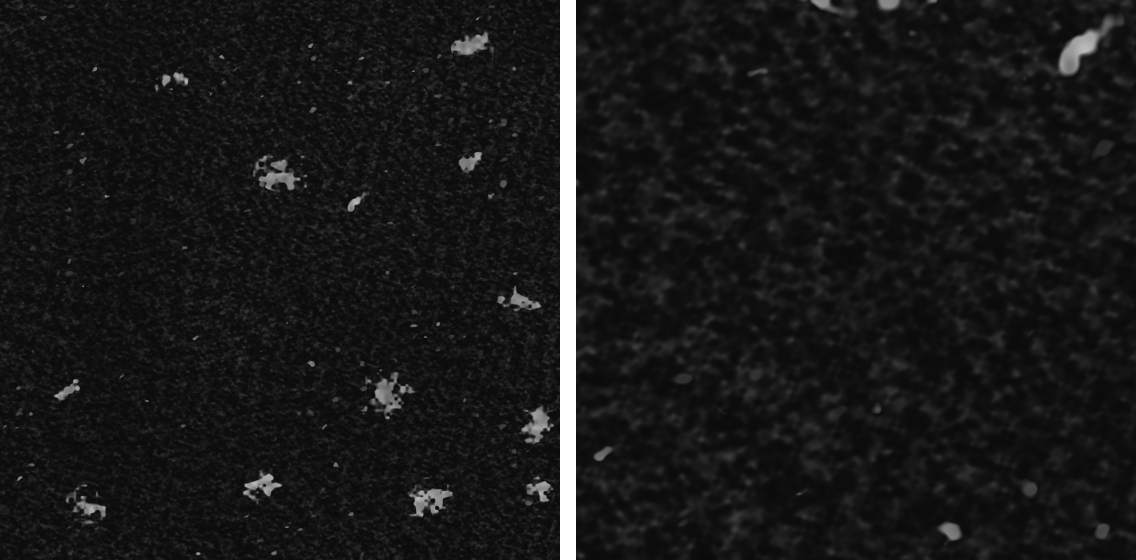
Left: the whole. Right: its middle third, enlarged.
Give the GLSL for this texture, as a Shadertoy shader.

```glsl
const float BASE_LEVEL = 0.044;
const float GRAIN_LEVEL = 0.2;
const float GRAIN_SKEW = 3.0;
const float PATCH_DARK = 0.48;
const float PATCH_LIGHT = 0.78;
const float GRAIN_ANGLE = -0.3;
const vec2 GRAIN_COARSE = vec2(135.0, 195.0);
const vec2 GRAIN_FINE = vec2(250.0, 300.0);
const float PATCH_CELLS = 5.0;
const float PATCH_RADIUS_MIN = 0.019;
const float PATCH_RADIUS_MAX = 0.043;
const float PATCH_RAGGED = 2.3;
const float FLECK_CELLS = 44.0;
const float FLECK_SHARE = 0.2;

float hash(vec2 p) {
    return fract(sin(dot(p, vec2(127.1, 311.7))) * 43758.5453);
}

vec2 hash2(vec2 p) {
    return vec2(hash(p), hash(p + 57.3));
}

float noise(vec2 p) {
    vec2 i = floor(p);
    vec2 f = fract(p);
    f = f * f * (3.0 - 2.0 * f);
    float low = mix(hash(i), hash(i + vec2(1, 0)), f.x);
    float high = mix(hash(i + vec2(0, 1)), hash(i + vec2(1, 1)), f.x);
    return mix(low, high, f.y);
}

mat2 rotation(float angle) {
    float c = cos(angle);
    float s = sin(angle);
    return mat2(c, -s, s, c);
}

// Fine, slanted paper grain with a bright-skewed spread
float paperGrain(vec2 uv) {
    vec2 coarse = rotation(GRAIN_ANGLE) * uv * GRAIN_COARSE;
    vec2 fine = rotation(GRAIN_ANGLE + 0.8) * uv * GRAIN_FINE;
    float n = 0.6 * noise(coarse) + 0.4 * noise(fine + 31.0);
    float drift = mix(0.75, 1.25, noise(uv * 5.0 + 3.0));
    return drift * pow(n, GRAIN_SKEW);
}

// Ragged worn patches, denser towards the lower right
float wornPatches(vec2 uv) {
    float ragged = 0.6 * noise(uv * 75.0 + 11.0) + 0.4 * noise(uv * 150.0 + 47.0) - 0.5;
    vec2 home = floor(uv * PATCH_CELLS);
    float cover = 0.0;
    for (int y = -1; y <= 1; y++) {
        for (int x = -1; x <= 1; x++) {
            vec2 cell = home + vec2(x, y);
            vec2 center = (cell + mix(vec2(0.15), vec2(0.85), hash2(cell + 5.0))) / PATCH_CELLS;
            float chance = mix(0.3, 0.85, smoothstep(-0.6, 0.8, center.x - center.y));
            if (hash(cell + 19.0) > chance) continue;

            float angle = mix(-0.2, 1.2, hash(cell + 23.0));
            vec2 offset = rotation(angle) * (uv - center);
            float size = mix(PATCH_RADIUS_MIN, PATCH_RADIUS_MAX, hash(cell + 29.0));
            vec2 radii = size * vec2(1.0, mix(0.35, 0.95, hash(cell + 37.0)));
            float field = 0.74 - length(offset / radii) + PATCH_RAGGED * ragged;
            float strength = mix(0.8, 1.0, hash(cell + 41.0));
            cover = max(cover, strength * smoothstep(-0.2, 0.35, field));
        }
    }
    return cover;
}

// Small ragged flecks gathered in loose groups
float flecks(vec2 uv) {
    vec2 cell = floor(uv * FLECK_CELLS);
    vec2 local = fract(uv * FLECK_CELLS);
    float group = smoothstep(0.3, 0.85, noise(cell * 0.16 + 9.0));
    if (hash(cell + 61.0) > FLECK_SHARE * group) return 0.0;

    vec2 offset = rotation(hash(cell + 71.0)) * (local - mix(vec2(0.4), vec2(0.6), hash2(cell + 67.0)));
    offset.y *= mix(1.0, 2.2, hash(cell + 73.0));
    float radius = mix(0.1, 0.27, hash(cell + 79.0));
    float edge = length(offset) + 0.35 * (noise(uv * 170.0) - 0.5);
    float strength = mix(0.15, 0.75, pow(hash(cell + 83.0), 1.7));
    float inside = smoothstep(0.5, 0.4, max(abs(local.x - 0.5), abs(local.y - 0.5)));
    return inside * strength * (1.0 - smoothstep(radius - 0.12, radius + 0.08, edge));
}

void mainImage(out vec4 fragColor, in vec2 fragCoord) {
    vec2 uv = fragCoord / iResolution.y;
    float level = BASE_LEVEL + GRAIN_LEVEL * paperGrain(uv);
    float worn = max(wornPatches(uv), flecks(uv));
    float wornLevel = mix(PATCH_DARK, PATCH_LIGHT, noise(uv * 110.0 + 91.0));
    level = mix(level, wornLevel, worn);
    fragColor = vec4(vec3(level), 1.0);
}
```
